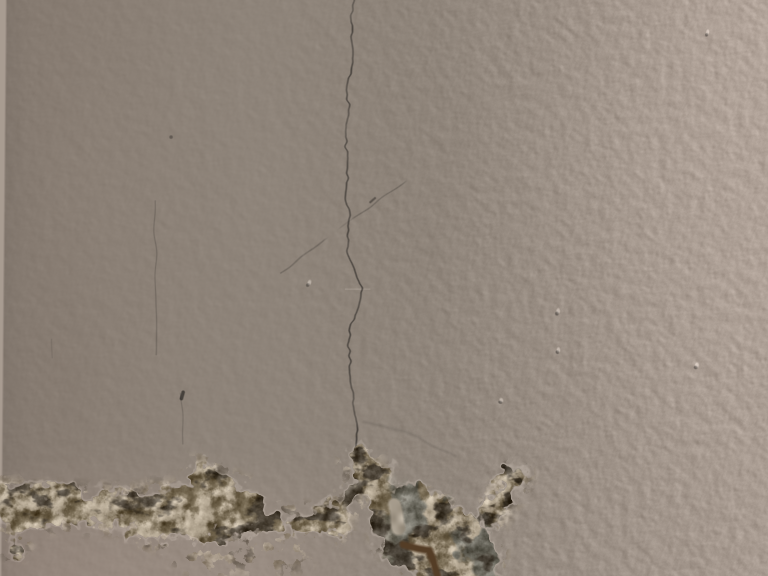
This texture is drawn by a Shadertoy shader. Its source:

```glsl
// Draws a dim plaster wall with hairline cracks, scratches and a crumbling base.

float hash(vec2 p) {
    vec3 q = fract(vec3(p.xyx) * 0.1031);
    q += dot(q, q.yzx + 33.33);
    return fract((q.x + q.y) * q.z);
}

float noise(vec2 p) {
    vec2 i = floor(p), f = fract(p);
    f = f * f * (3.0 - 2.0 * f);
    return mix(mix(hash(i), hash(i + vec2(1, 0)), f.x),
               mix(hash(i + vec2(0, 1)), hash(i + vec2(1, 1)), f.x), f.y);
}

float fbm(vec2 p) {
    float sum = 0.0, amp = 0.533;
    for (int i = 0; i < 4; i++) {
        sum += amp * noise(p);
        p = mat2(1.6, 1.2, -1.2, 1.6) * p + 7.3;
        amp *= 0.5;
    }
    return sum;
}

float segment(vec2 p, vec2 a, vec2 b) {
    vec2 d = b - a;
    return length(p - a - d * clamp(dot(p - a, d) / dot(d, d), 0.0, 1.0));
}

float stroke(float dist, float width, float aa) {
    return 1.0 - smoothstep(width - aa, width + aa, dist);
}

float bell(float x, float center, float width) {
    float t = (x - center) / width;
    return exp(-t * t);
}

// Horizontal position of the long crack at height y
float crackPath(float y) {
    float x = 0.604 + 0.011 * smoothstep(0.8, 1.0, y) + 0.021 * bell(y, 0.485, 0.055);
    x += 0.013 * smoothstep(0.4, 0.24, y);
    return x + 0.009 * (noise(vec2(y * 32.0, 4.0)) - 0.5)
             + 0.004 * (noise(vec2(y * 110.0, 9.0)) - 0.5);
}

// Signed outline of the broken plaster, before roughening
float damageShape(vec2 p) {
    float d = segment(p, vec2(0.0, 0.125), vec2(0.035, 0.12)) - 0.032;
    d = min(d, segment(p, vec2(0.025, 0.1), vec2(0.025, 0.055)) - 0.014);
    d = min(d, segment(p, vec2(0.03, 0.12), vec2(0.25, 0.115)) - 0.028);
    d = min(d, segment(p, vec2(0.27, 0.105), vec2(0.41, 0.115)) - 0.045);
    d = min(d, segment(p, vec2(0.35, 0.18), vec2(0.42, 0.14)) - 0.015);
    d = min(d, segment(p, vec2(0.42, 0.095), vec2(0.58, 0.09)) - 0.018);
    d = min(d, segment(p, vec2(0.58, 0.1), vec2(0.625, 0.15)) - 0.013);
    d = min(d, segment(p, vec2(0.622, 0.205), vec2(0.67, 0.13)) - 0.018);
    d = min(d, segment(p, vec2(0.72, 0.085), vec2(0.80, 0.03)) - 0.066);
    return min(d, segment(p, vec2(0.85, 0.1), vec2(0.895, 0.17)) - 0.016);
}

vec3 wallColor(vec2 p) {
    vec3 c = mix(vec3(0.535, 0.49, 0.45), vec3(0.555, 0.515, 0.475), smoothstep(0.0, 0.5, p.x));
    float light = smoothstep(0.65, 1.38, p.x) * mix(0.72, 1.0, smoothstep(0.0, 0.8, p.y));
    c = mix(c, vec3(0.695, 0.64, 0.60), light);
    c += vec3(0.045, 0.035, 0.035) * smoothstep(0.25, 0.0, p.y) * smoothstep(0.8, 0.4, p.x);
    c += 0.016 * (fbm(p * vec2(9.0, 3.0)) - 0.5);
    float bumps = fbm(p * 75.0 + vec2(0.35, 0.25)) - fbm(p * 75.0);
    return c + bumps * mix(0.045, 0.16, smoothstep(0.4, 1.2, p.x));
}

vec3 rubbleColor(vec2 p) {
    float grain = fbm(p * 48.0);
    float relief = grain - fbm(p * 48.0 + vec2(-0.3, 0.4));
    vec3 c = mix(vec3(0.46, 0.41, 0.32), vec3(0.68, 0.63, 0.55), smoothstep(0.35, 0.65, grain));
    float slate = smoothstep(0.48, 0.6, fbm(p * 20.0 + 3.0)) * smoothstep(0.62, 0.7, p.x);
    c = mix(c, vec3(0.40, 0.40, 0.37), slate * 0.8);
    float pits = smoothstep(0.54, 0.68, fbm(p * vec2(26.0, 38.0) + 17.0));
    return mix(c, vec3(0.25, 0.22, 0.18), pits * 0.85) + relief * 0.45;
}

void mainImage(out vec4 fragColor, in vec2 fragCoord) {
    vec2 p = fragCoord / iResolution.y;
    float aa = 1.0 / iResolution.y;
    vec3 col = wallColor(p);

    // Pale strip at the left corner
    float corner = p.x - mix(0.002, 0.011, p.y);
    col *= 1.0 - 0.07 * exp(-max(corner, 0.0) * 22.0);
    col = mix(col, vec3(0.66, 0.61, 0.57), stroke(corner, 0.0, aa * 1.5));

    // Scratches, slightly bent by noise
    vec2 q = p + 0.008 * (vec2(noise(p * 25.0), noise(p * 25.0 + 8.0)) - 0.5);
    float slant = min(segment(q, vec2(0.486, 0.523), vec2(0.60, 0.612)),
                      segment(q, vec2(0.60, 0.612), vec2(0.736, 0.705)));
    col *= 1.0 - 0.20 * stroke(slant, 0.0012, aa) * smoothstep(0.2, 0.6, noise(p * 35.0));
    col *= 1.0 - 0.35 * stroke(segment(p, vec2(0.643, 0.649), vec2(0.651, 0.656)), 0.0018, aa);
    col *= 1.0 - 0.18 * stroke(segment(q, vec2(0.269, 0.65), vec2(0.271, 0.385)), 0.001, aa);
    col *= 1.0 - 0.16 * stroke(segment(q, vec2(0.316, 0.32), vec2(0.32, 0.23)), 0.001, aa);
    col *= 1.0 - 0.50 * stroke(segment(p, vec2(0.315, 0.308), vec2(0.318, 0.319)), 0.003, aa);
    col *= 1.0 - 0.30 * stroke(length(p - vec2(0.297, 0.762)), 0.003, aa);
    col *= 1.0 - 0.10 * stroke(segment(q, vec2(0.091, 0.41), vec2(0.092, 0.38)), 0.001, aa);
    float ridge = min(segment(q, vec2(0.63, 0.265), vec2(0.70, 0.25)),
                      segment(q, vec2(0.70, 0.25), vec2(0.79, 0.208)));
    col *= 1.0 - 0.09 * stroke(ridge, 0.002, aa * 2.0);
    col += 0.09 * stroke(segment(p, vec2(0.60, 0.498), vec2(0.642, 0.498)), 0.0008, aa);

    // Long vertical crack
    float crack = stroke(abs(p.x - crackPath(p.y)), 0.0015, aa) * step(0.2, p.y);
    col *= 1.0 - crack * mix(0.25, 0.48, noise(vec2(p.y * 40.0, 2.0)));

    // Small chips with a shadow below each
    vec2 chips[6] = vec2[6](vec2(0.535, 0.509), vec2(0.969, 0.461), vec2(0.969, 0.39),
                            vec2(1.212, 0.366), vec2(0.87, 0.306), vec2(1.229, 0.942));
    for (int i = 0; i < 6; i++) {
        vec2 r = q - chips[i];
        col *= 1.0 - 0.35 * stroke(length(r + vec2(0.002, 0.004)), 0.003, aa);
        col += 0.18 * stroke(length(r * vec2(1.0, 0.7)), 0.003, aa);
    }

    // Crumbled base with flaking rim
    float shape = damageShape(p);
    float rough = shape + 0.055 * (fbm(p * 32.0) - 0.5) + 0.02 * (noise(p * 110.0) - 0.5);
    float flakes = smoothstep(0.52, 0.62, fbm(p * 60.0 + 5.0));
    float skirt = stroke(segment(p, vec2(0.34, 0.04), vec2(0.50, 0.04)), 0.035, 0.03);
    col = mix(col, rubbleColor(p) * 1.1, 0.5 * flakes * max(skirt, stroke(shape, 0.015, 0.015)));
    col += 0.07 * bell(rough, 0.004, 0.004);
    col = mix(col, rubbleColor(p), stroke(rough, 0.0, aa * 1.5));

    // Rusty gap and white lump in the deep hole
    float gap = min(segment(q, vec2(0.70, 0.055), vec2(0.745, 0.045)),
                    segment(q, vec2(0.745, 0.045), vec2(0.762, 0.0)));
    col = mix(col, vec3(0.33, 0.24, 0.15), stroke(gap, 0.006, aa * 2.0));
    float lump = segment(q, vec2(0.683, 0.122), vec2(0.695, 0.082)) - 0.011;
    col = mix(col, vec3(0.77, 0.73, 0.67) - 0.2 * noise(p * 60.0), stroke(lump, 0.0, aa * 2.0));

    fragColor = vec4(clamp(col, 0.0, 1.0), 1.0);
}
```
